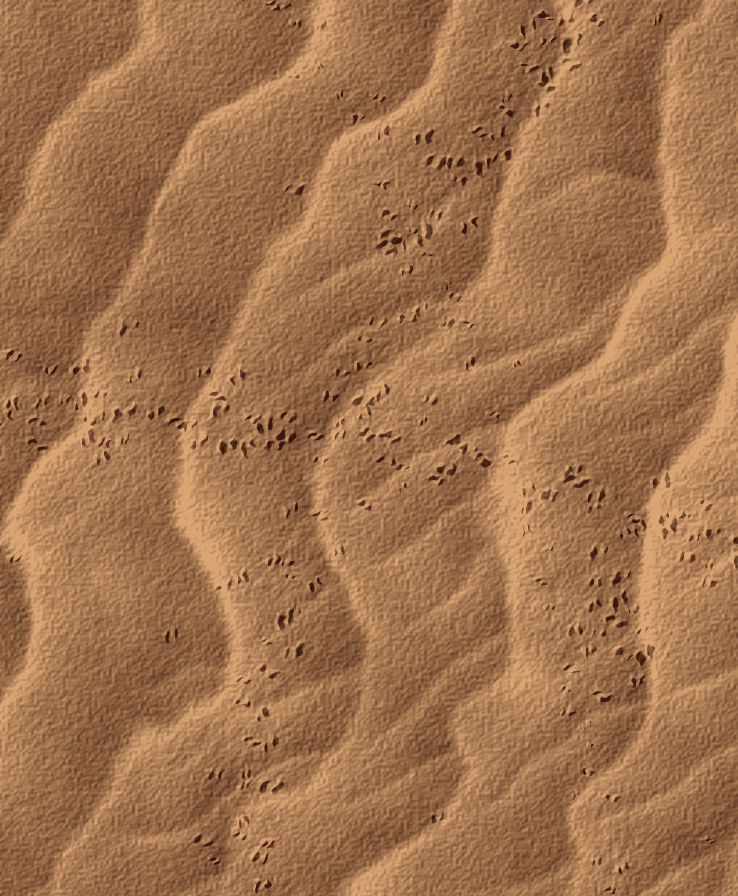
Write a Shadertoy shader that draws this texture.

```glsl
// Wind-rippled desert sand with slanting ridges and trails of small animal prints.

const vec3 SHADE_SAND = vec3(0.38, 0.23, 0.15);
const vec3 MID_SAND   = vec3(0.60, 0.42, 0.28);
const vec3 LIT_SAND   = vec3(0.79, 0.59, 0.41);
const float MID_TONE = 0.54;

const float BASE_TONE = 0.41;
const float RIDGE_SPACING = 0.17;
const float RIDGE_LEAN = 0.36;
const float RIDGE_CONTRAST = 0.42;
const float CREST_GLOW = 0.2;
const float RIPPLE_SPACING = 0.085;
const float RIPPLE_CONTRAST = 0.26;
const float GRAIN_FREQ = 310.0;
const float GRAIN_CONTRAST = 0.48;
const float PRINT_CELL = 0.026;
const vec2 PRINT_SIZE = vec2(0.0036, 0.0088);
const float PRINT_DEPTH = 0.8;
const float RIM_GLOW = 0.32;
const vec2 TO_LIGHT = vec2(0.8, -0.6);

float hash(vec2 p) {
    vec3 q = fract(p.xyx * 0.1031);
    q += dot(q, q.yzx + 33.33);
    return fract((q.x + q.y) * q.z);
}

float noise(vec2 p) {
    vec2 i = floor(p), f = fract(p);
    f = f * f * (3.0 - 2.0 * f);
    return mix(mix(hash(i), hash(i + vec2(1, 0)), f.x),
               mix(hash(i + vec2(0, 1)), hash(i + vec2(1, 1)), f.x), f.y);
}

// Signed noise, centred on zero
float wobble(vec2 p) { return noise(p + 40.0) - 0.5; }

// Bright crest, slow fall into shade, quick rise to the next crest
float duneProfile(float f) {
    return 1.0 - 0.55 * smoothstep(0.0, 0.35, f) - 0.45 * smoothstep(0.35, 0.86, f)
         + smoothstep(0.88, 1.0, f);
}

float crestLine(float f, float width) {
    float d = min(f, 1.0 - f) / width;
    return exp(-d * d);
}

float duneTone(vec2 p) {
    float bend = 0.14 * wobble(p * vec2(3.0, 4.2)) + 0.075 * wobble(p * vec2(8.0, 9.5) + 7.0)
               + 0.02 * wobble(p * 21.0 + 2.0) + 0.006 * wobble(p * 48.0);
    float ridge = fract((p.x - RIDGE_LEAN * p.y + bend) / RIDGE_SPACING + 0.35);
    float strength = 0.6 + 0.8 * noise(p * 4.5 + 13.0);
    float tone = RIDGE_CONTRAST * strength * duneProfile(ridge);
    tone += CREST_GLOW * strength * crestLine(ridge, 0.05);

    // Fainter cross ripples on the sheltered slopes
    float bend2 = 0.1 * wobble(p * 5.0 + 21.0) + 0.035 * wobble(p * 15.0 + 3.0);
    float ripple = fract((0.5 * p.x - p.y + bend2) / RIPPLE_SPACING + 20.0);
    float shelter = smoothstep(0.06, 0.35, ridge) * (1.0 - smoothstep(0.84, 1.0, ridge));
    shelter *= smoothstep(0.3, 0.7, noise(p * 4.5 + 31.0) + 0.3 * (p.x - 0.4));
    tone += RIPPLE_CONTRAST * shelter
          * (duneProfile(ripple) - 0.3 + 0.5 * crestLine(ripple, 0.07));

    // Broad mottling
    return tone + 0.22 * wobble(p * 6.0 + 50.0) + 0.16 * wobble(p * 17.0 + 60.0)
         + 0.12 * wobble(p * 45.0 + 70.0);
}

float band(float d, float width) { return exp(-d * d / (width * width)); }

// x: chance of large prints, y: chance of fine prints
vec2 trailDensity(vec2 p) {
    float s = 1.0 - p.y;
    float fine = band(p.x - (0.33 + 0.6 * s - 0.25 * s * s), 0.024);
    float slanting = band(p.x - (0.64 - 0.7 * s + 0.33 * s * s), 0.04);
    float level = band(p.y - (0.54 - 0.22 * p.x * p.x), 0.04);
    float huddle = 1.3 * band(length((p - vec2(0.68, 0.3)) * vec2(1.2, 0.9)), 0.065);
    return vec2(max(max(slanting, level), huddle), fine);
}

float pit(vec2 d, vec2 size) {
    return 1.0 - smoothstep(0.55, 1.15, length(d / size));
}

// Paired strokes scattered over a grid, kept only near the trails
float printTone(vec2 p) {
    float dark = 0.0, rim = 0.0;
    vec2 home = floor(p / PRINT_CELL);
    vec2 ragged = 0.005 * vec2(wobble(p * 170.0), wobble(p * 170.0 + 17.0));
    for (int k = 0; k < 9; k++) {
        vec2 cell = home + vec2(k % 3 - 1, k / 3 - 1) + 50.0;
        vec2 jitter = vec2(hash(cell + 3.1), hash(cell + 8.7)) - 0.5;
        vec2 centre = (cell - 49.5 + 0.7 * jitter) * PRINT_CELL;
        vec2 chance = trailDensity(centre);
        if (hash(cell + 15.3) > 0.01 + 0.8 * max(chance.x, chance.y)) continue;
        float angle = 0.5 + 1.5 * (hash(cell + 22.9) - 0.5);
        mat2 turn = mat2(cos(angle), sin(angle), -sin(angle), cos(angle));
        float scale = mix(0.55, 1.1, hash(cell + 29.4)) * (chance.y > chance.x ? 0.7 : 1.0);
        for (int j = 0; j < 2; j++) {
            float side = float(j) - 0.5;
            vec2 size = PRINT_SIZE * scale * mix(0.55, 1.1, hash(cell + 37.0 * side));
            vec2 d = turn * (p + ragged - centre) - vec2(side * 0.011, side * 0.007) * scale;
            dark = max(dark, pit(d, size));
            rim = max(rim, pit(d + turn * TO_LIGHT * 0.0042, size * 1.25));
        }
    }
    return RIM_GLOW * rim * (1.0 - dark) - PRINT_DEPTH * dark;
}

// Grain relief, with lumps of kicked-up sand along the trails
float grainHeight(vec2 p, float disturbed) {
    return noise(p * GRAIN_FREQ) + 0.6 * noise(p * GRAIN_FREQ * 0.55 + 9.0)
         + (0.2 + 1.2 * disturbed) * noise(p * 95.0 + 5.0);
}

vec3 sandColour(float tone) {
    tone = clamp(tone, -0.4, 1.15);
    return tone < MID_TONE ? mix(SHADE_SAND, MID_SAND, tone / MID_TONE)
                           : mix(MID_SAND, LIT_SAND, (tone - MID_TONE) / (1.0 - MID_TONE));
}

void mainImage(out vec4 fragColor, in vec2 fragCoord) {
    vec2 p = fragCoord / iResolution.y;
    vec2 trail = trailDensity(p);
    float disturbed = max(trail.x, trail.y);
    float grain = grainHeight(p, disturbed) - grainHeight(p + TO_LIGHT * 0.0025, disturbed);
    float tone = BASE_TONE + duneTone(p) + GRAIN_CONTRAST * grain + printTone(p);
    fragColor = vec4(sandColour(tone), 1.0);
}
```
